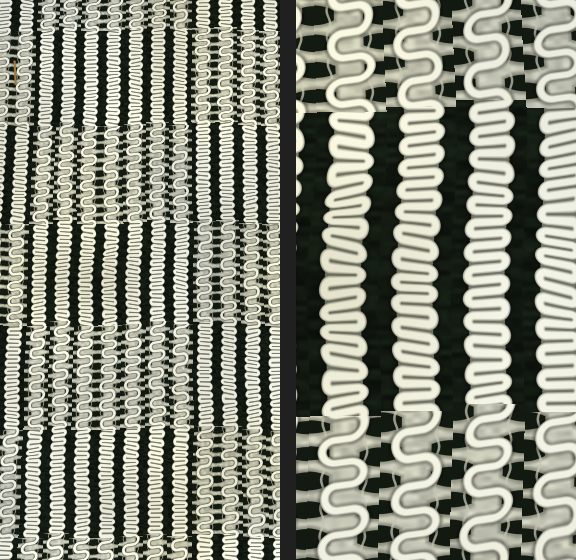
Left, the full canvas; right, a detail of the centre.
This texture is drawn by a Shadertoy shader. Its source:

```glsl
// Checkered knit: blocks of tight white cord on black alternate with blocks of open pale mesh

const vec3 WHITE_CORD = vec3(0.95, 0.96, 0.92);
const vec3 CORD_SHADE = vec3(0.58, 0.59, 0.54);
const vec3 PALE_YARN  = vec3(0.77, 0.78, 0.73);
const vec3 DIM_YARN   = vec3(0.41, 0.42, 0.37);
const vec3 BLACK_YARN = vec3(0.07, 0.10, 0.07);
const vec3 TAN_THREAD = vec3(0.62, 0.47, 0.28);
const float BLOCK_HEIGHT  = 4.4;  // in stripe pitches
const float BLOCK_STRIPES = 7.0;
const float TIGHT_LOOPS = 13.0;   // loops per block
const float OPEN_LOOPS  = 6.0;
const float MESH_ROWS   = 11.0;

float hash(vec2 p) {
    return fract(sin(dot(p, vec2(127.1, 311.7))) * 43758.5453);
}

float noise(vec2 p) {
    vec2 i = floor(p), f = fract(p);
    f = f * f * (3.0 - 2.0 * f);
    return mix(mix(hash(i), hash(i + vec2(1, 0)), f.x),
               mix(hash(i + vec2(0, 1)), hash(i + vec2(1, 1)), f.x), f.y);
}

float cover(float d, float aa) {
    return 1.0 - smoothstep(-aa, aa, d);
}

// Distance to a vertical meander: flat strokes joined by half circles
float meander(vec2 p, float period, float flatHalf) {
    float radius = 0.25 * period;
    float side = p.x < 0.0 ? -1.0 : 1.0;
    float y = p.y - side * radius;
    y -= period * round(y / period);
    return abs(length(vec2(max(abs(p.x) - flatHalf, 0.0), y)) - radius);
}

// Lays a rounded cord over a base colour, with a soft shadow around it
vec3 layCord(vec3 base, float d, float halfWidth, float shadow, float aa) {
    base *= 1.0 - shadow * (1.0 - smoothstep(halfWidth, halfWidth * 2.0, d));
    float edge = smoothstep(0.45, 1.1, d / halfWidth);
    return mix(base, mix(WHITE_CORD, CORD_SHADE, edge), cover(d - halfWidth, aa));
}

// Tight cord stripe on a black ground
vec3 tightBlock(vec2 q, float stripe, float aa) {
    float period = BLOCK_HEIGHT / TIGHT_LOOPS;
    float fibre = noise(vec2(q.x * 5.0 + stripe * 9.0, q.y * 14.0));
    vec3 col = BLACK_YARN * (0.6 + 0.8 * fibre);
    col = mix(col, CORD_SHADE, cover(abs(q.x) - 0.25, aa));
    float slant = 0.5 * (noise(vec2(stripe * 5.3, q.y * 1.3)) - 0.5);
    q.y += slant * q.x + 0.12 * noise(vec2(stripe * 7.7, q.y * 1.8));
    return layCord(col, meander(q, period, 0.175), 0.072, 0.25, aa);
}

// Pale mesh with lens-shaped holes, crossed by a loose winding cord
vec3 meshBlock(vec2 q, float stripe, float gap, float aa) {
    float rowHeight = BLOCK_HEIGHT / MESH_ROWS;
    float holeY = q.y + 0.12 * noise(vec2(gap * 3.1, q.y));
    float row = floor(holeY / rowHeight);
    float gapX = 0.5 - abs(q.x);
    float size = 0.8 + 0.4 * hash(vec2(gap, row));
    float halfHeight = 0.125 * size * (1.0 - 6.0 * gapX * gapX);
    float y = holeY - (row + 0.5) * rowHeight;
    float hole = max(abs(y) - halfHeight, gapX - 0.29);

    // Ground yarn, shaded toward the gaps and between the rungs
    vec3 col = PALE_YARN * (0.88 + 0.24 * noise(vec2(q.x * 9.0 + stripe * 4.0, q.y * 12.0)));
    col = mix(col, DIM_YARN, 0.6 * (1.0 - smoothstep(0.0, 0.08, hole)));
    col = mix(col, BLACK_YARN, cover(hole, aa));

    // Fine thread zigzagging along both edges of the ribbon
    float zigzag = 0.025 * sin(6.2832 * q.y / rowHeight);
    float thread = abs(abs(q.x) - 0.29 - zigzag) - 0.018;
    col = mix(col, PALE_YARN, 0.75 * cover(thread, aa));

    float period = BLOCK_HEIGHT / OPEN_LOOPS;
    q.x += 0.09 * (noise(vec2(stripe * 3.7, q.y * 2.0)) - 0.5);
    q.y += 0.25 * noise(vec2(stripe * 6.1, q.y * 0.9)) + 0.15 * q.x;
    return layCord(col, meander(q, period, 0.10), 0.065, 0.3, aa);
}

float segmentDistance(vec2 p, vec2 a, vec2 b) {
    vec2 ab = b - a;
    return length(p - a - ab * clamp(dot(p - a, ab) / dot(ab, ab), 0.0, 1.0));
}

void mainImage(out vec4 fragColor, in vec2 fragCoord) {
    // Canvas widths, measured from the top left
    vec2 p = vec2(fragCoord.x, iResolution.y - fragCoord.y) / iResolution.x;

    // Stretched cloth: stripes fan out and blocks lengthen downward
    float pitch = 0.0789 + 0.0053 * p.y;
    float u = (p.x - 0.646) / pitch + 0.12 * (noise(p * vec2(3.0, 6.0)) - 0.5);
    float v = (sqrt(0.1109 + 0.0229 * (p.y - 0.104)) - 0.333) / 0.01146;
    float aa = 0.7 / (iResolution.x * pitch);

    float stripe = round(u);
    v += 0.05 * (hash(vec2(stripe, 4.0)) - 0.5);
    vec2 q = vec2(u - stripe, v * BLOCK_HEIGHT);

    // Checker of tight and open blocks
    float column = floor((stripe + BLOCK_STRIPES - 0.5) / BLOCK_STRIPES);
    float open = mod(floor(v) + column, 2.0);
    vec3 col = open < 0.5 ? tightBlock(q, stripe, aa)
                          : meshBlock(q, stripe, floor(u), aa);

    // Uneven wear and a stray tan thread
    col *= 0.94 + 0.12 * noise(p * 5.0);
    col = mix(col, col * vec3(1.0, 0.98, 0.91), noise(p * 3.0 + 8.0));
    float stray = segmentDistance(p, vec2(0.052, 0.22), vec2(0.056, 0.30)) - 0.004;
    col = mix(col, TAN_THREAD, cover(stray, 0.7 / iResolution.x));
    fragColor = vec4(clamp(col, 0.0, 1.0), 1.0);
}
```
